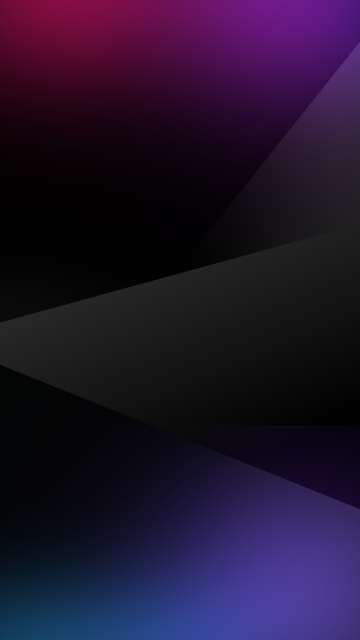
Write a WebGL 1 fragment shader that draws this background.

```glsl
precision highp float;
// Dark backdrop of overlapping angular sheets lit by soft coloured glows.
// Gaussian glows colour the top and bottom; straight-edge masks cut out a
// graphite wedge, a translucent facet above it and a pale sheet below it.

uniform vec2 u_resolution;

// Elliptical Gaussian falloff: 1 at the centre, fading to 0.
float glow(vec2 p, vec2 center, vec2 radius) {
  vec2 d = (p - center) / radius;
  return exp(-dot(d, d));
}

// Antialiased half plane: 1 to the left of the line running from a to b.
float leftOf(vec2 p, vec2 a, vec2 b, vec2 size) {
  vec2 along = normalize((b - a) * size);
  vec2 q = (p - a) * size;
  return clamp(along.x * q.y - along.y * q.x + 0.5, 0.0, 1.0);
}

// Crimson and purple light falling from the top edge.
vec3 topLight(vec2 p) {
  vec3 crimson = vec3(0.52, 0.05, 0.25);
  vec3 purple = vec3(0.42, 0.10, 0.53);
  vec3 indigo = vec3(0.0, 0.02, 0.10);
  return crimson * glow(p, vec2(0.16, 1.03), vec2(0.38, 0.17))
       + purple * glow(p, vec2(0.80, 1.03), vec2(0.36, 0.21))
       + indigo * glow(p, vec2(1.05, 0.97), vec2(0.20, 0.15));
}

// Violet light at the lower right.
vec3 violetLight(vec2 p) {
  return vec3(0.26, 0.18, 0.53) * glow(p, vec2(0.82, 0.08), vec2(0.42, 0.20));
}

// Blue and teal light along the bottom edge.
vec3 bottomLight(vec2 p) {
  vec3 blue = vec3(0.05, 0.15, 0.27);
  vec3 teal = vec3(0.07, 0.25, 0.37);
  return blue * glow(p, vec2(0.50, -0.03), vec2(0.28, 0.13))
       + teal * glow(p, vec2(0.08, -0.03), vec2(0.35, 0.13));
}

// Graphite wedge: grey at the left, black at the right, violet at its foot.
vec3 wedgeColor(vec2 p, vec2 size) {
  float grey = max(0.145 - 0.10 * p.x + 0.42 * (p.y - 0.466), 0.0);
  float foot = 1.0 - leftOf(p, vec2(0.0, 0.336), vec2(1.0, 0.336), size);
  foot *= smoothstep(0.35, 0.75, p.x);
  return vec3(grey) + violetLight(p) * vec3(0.6, 0.35, 0.6) * foot;
}

void main() {
  vec2 size = u_resolution;
  vec2 p = gl_FragCoord.xy / size;

  // Sheet edges
  float aboveWedge = leftOf(p, vec2(0.0, 0.496), vec2(1.0, 0.650), size);
  float belowWedge = 1.0 - leftOf(p, vec2(0.0, 0.430), vec2(1.0, 0.2045), size);
  float facet = 1.0 - leftOf(p, vec2(0.498, 0.581), vec2(1.0, 0.935), size);

  // Upper area with its translucent facet and a faint haze at the left
  vec3 upper = topLight(p);
  upper += 0.12 * facet * smoothstep(0.45, 1.05, p.x);
  upper += 0.04 * glow(p, vec2(0.0, 0.50), vec2(0.35, 0.08));

  // Lower area with a pale sheen toward the right
  vec3 lower = violetLight(p) + bottomLight(p);
  lower += 0.05 * smoothstep(0.45, 1.0, p.x);
  lower += vec3(0.012, 0.016, 0.016) * glow(p, vec2(0.0, 0.38), vec2(0.5, 0.2));

  // Composite the three sheets
  vec3 color = wedgeColor(p, size);
  color = mix(color, upper, aboveWedge);
  color = mix(color, lower, belowWedge);
  gl_FragColor = vec4(color, 1.0);
}
```
